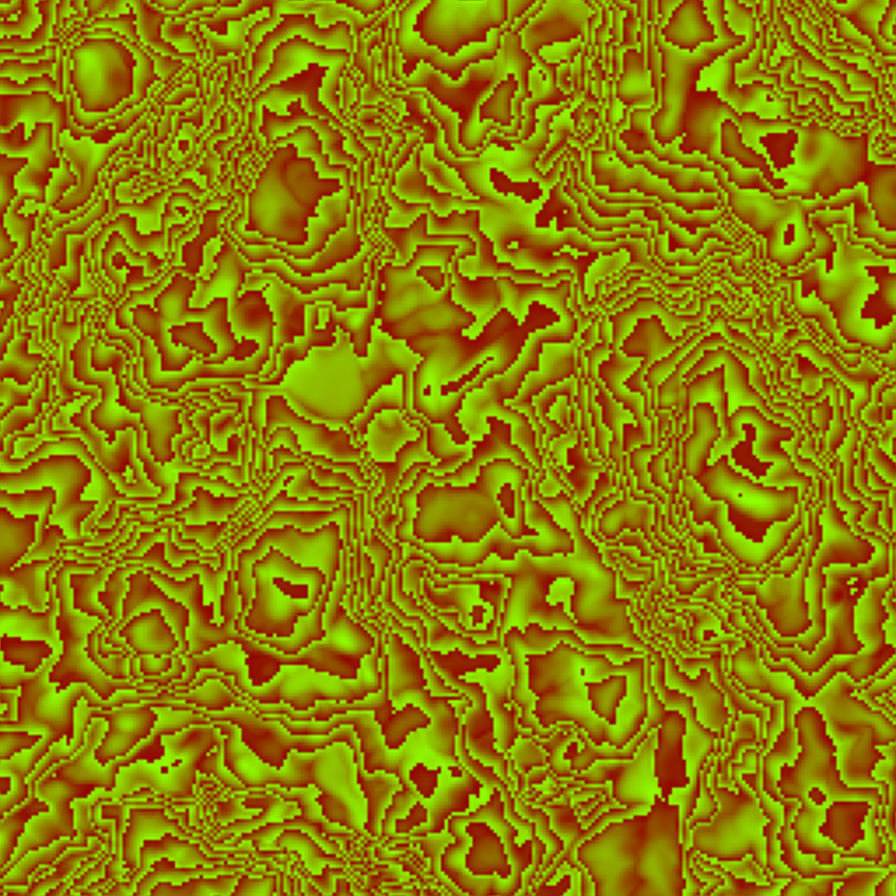
Reproduce this pattern procedurally as a Shadertoy shader.

```glsl
// Contour bands of a warped, folded noise landscape, each fading from rust red to lime.

const float HILL_FREQ    = 2.6;    // hills across the canvas
const int   HILL_OCTAVES = 3;
const float HILL_GAIN    = 0.35;
const float WARP_FREQ    = 6.0;    // zigzags across the canvas
const int   WARP_OCTAVES = 3;
const float WARP_GAIN    = 0.55;
const float WARP_AMOUNT  = 0.075;  // zigzag size in canvas units
const float BAND_COUNT   = 21.0;   // colour bands per unit of height
const float GRAIN_CELLS  = 256.0;  // sampling cells across the canvas
const vec2  HILL_ORIGIN  = vec2(7.3, 2.6);
const vec2  WARP_X       = vec2(31.7, 12.4);
const vec2  WARP_Y       = vec2(5.2, 47.9);
const vec3  BAND_LOW     = vec3(0.56, 0.0, 0.0);
const vec3  BAND_HIGH    = vec3(0.56, 1.0, 0.0);
const float TAU          = 6.2831853;

float hash(vec2 p) {
    return fract(sin(dot(p, vec2(127.1, 311.7))) * 43758.5453);
}

// Slope contribution of one lattice corner with a random unit gradient
float corner(vec2 cell, vec2 offset) {
    float angle = TAU * hash(cell);
    return dot(vec2(cos(angle), sin(angle)), offset);
}

float gradientNoise(vec2 p) {
    vec2 cell = floor(p);
    vec2 f = p - cell;
    vec2 u = f * f * f * (f * (f * 6.0 - 15.0) + 10.0);
    vec2 e = vec2(1.0, 0.0);
    float low  = mix(corner(cell, f), corner(cell + e.xy, f - e.xy), u.x);
    float high = mix(corner(cell + e.yx, f - e.yx), corner(cell + e.xx, f - e.xx), u.x);
    return mix(low, high, u.y);
}

// Folding each octave at zero creates creases
float turbulence(vec2 p, vec2 origin, int octaves, float gain) {
    float sum = 0.0;
    float amplitude = 1.0;
    for (int i = 0; i < octaves; i++) {
        sum += amplitude * abs(gradientNoise(p + origin));
        p = p * 2.0 + origin;
        amplitude *= gain;
    }
    return sum;
}

// Broad hills, with their contours bent into zigzags by a finer warp
float terrain(vec2 p) {
    vec2 w = p * WARP_FREQ;
    vec2 warp = vec2(turbulence(w, WARP_X, WARP_OCTAVES, WARP_GAIN),
                     turbulence(w, WARP_Y, WARP_OCTAVES, WARP_GAIN));
    p += WARP_AMOUNT * warp;
    return turbulence(p * HILL_FREQ, HILL_ORIGIN, HILL_OCTAVES, HILL_GAIN);
}

// Sawtooth band value at one grain cell
float band(vec2 cell) {
    return fract(BAND_COUNT * terrain((cell + 0.5) / GRAIN_CELLS));
}

void mainImage(out vec4 fragColor, in vec2 fragCoord) {
    vec2 grid = fragCoord / iResolution.y * GRAIN_CELLS - 0.5;
    vec2 cell = floor(grid);
    vec2 blend = smoothstep(0.0, 1.0, grid - cell);

    // Blend neighbouring cells so the band edges are soft
    vec2 e = vec2(1.0, 0.0);
    float low  = mix(band(cell), band(cell + e.xy), blend.x);
    float high = mix(band(cell + e.yx), band(cell + e.xx), blend.x);

    fragColor = vec4(mix(BAND_LOW, BAND_HIGH, mix(low, high, blend.y)), 1.0);
}
```
